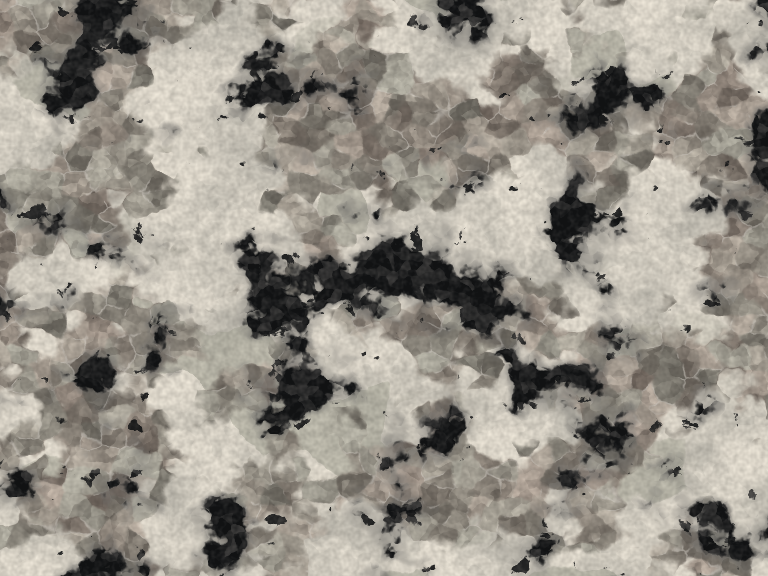
Reproduce this texture procedurally as a Shadertoy shader.

```glsl
// Polished granite: cream feldspar, grey-brown quartz grains and ragged black mica.

// Scales are features per canvas height
const float QUARTZ_SCALE = 4.6;
const float MICA_SCALE   = 6.3;
const float GRAIN_SCALE  = 27.0;
const float CHIP_SCALE   = 62.0;
const float SLAB_SCALE   = 10.0;
const float SPECK_SCALE  = 23.0;

// Thresholds of the mineral fields
const vec2 QUARTZ_EDGE = vec2(-0.07, 0.09);
const vec2 HALO_EDGE   = vec2(0.06, 0.32);
const vec2 MICA_EDGE   = vec2(0.26, 0.36);
const vec2 SPECK_EDGE  = vec2(0.53, 0.63);

const vec3 CREAM        = vec3(0.86, 0.835, 0.785);
const vec3 CREAM_SHADE  = vec3(0.71, 0.695, 0.655);
const vec3 QUARTZ_LIGHT = vec3(0.71, 0.69, 0.65);
const vec3 QUARTZ_DARK  = vec3(0.40, 0.38, 0.355);
const vec3 SLAB_GREY    = vec3(0.65, 0.645, 0.59);
const vec3 HALO_GREY    = vec3(0.40, 0.395, 0.385);
const vec3 MICA_BLACK   = vec3(0.065, 0.07, 0.075);
const vec3 MICA_GLINT   = vec3(0.27, 0.265, 0.26);
const vec3 FRACTURE     = vec3(0.80, 0.78, 0.75);

vec2 hash2(vec2 cell) {
    uvec2 u = uvec2(ivec2(cell)) * 1664525u + 1013904223u;
    for (int i = 0; i < 2; i++) {
        u.x += u.y * 1664525u;
        u.y += u.x * 1664525u;
        u ^= u >> 16;
    }
    return vec2(u >> 8) / 16777216.0;
}

float cornerSlope(vec2 cell, vec2 offset) {
    float angle = 6.2832 * hash2(cell).x;
    return dot(vec2(cos(angle), sin(angle)), offset);
}

// Gradient noise, about -0.7 to 0.7
float noise(vec2 p) {
    vec2 i = floor(p), f = p - i, e = vec2(1, 0);
    vec2 s = f * f * f * (f * (f * 6.0 - 15.0) + 10.0);
    return mix(mix(cornerSlope(i, f), cornerSlope(i + e, f - e), s.x),
               mix(cornerSlope(i + e.yx, f - e.yx), cornerSlope(i + 1.0, f - 1.0), s.x), s.y);
}

float fbm(vec2 p) {
    float sum = 0.0, amplitude = 1.0;
    for (int i = 0; i < 5; i++) {
        sum += amplitude * noise(p);
        p = mat2(1.6, 1.2, -1.2, 1.6) * p + 17.3;
        amplitude *= 0.5;
    }
    return sum;
}

// Soft-edged cells: xy = two random values of the grain, z = distance to its border
vec3 grains(vec2 p) {
    vec2 home = floor(p), value = vec2(0);
    float total = 0.0, nearest = 9.0, second = 9.0;
    for (int y = -1; y <= 1; y++)
    for (int x = -1; x <= 1; x++) {
        vec2 cell = home + vec2(x, y);
        float d = length(cell + hash2(cell) - p);
        float weight = exp(-26.0 * d);
        value += weight * hash2(cell + 71.0);
        total += weight;
        second = min(second, max(nearest, d));
        nearest = min(nearest, d);
    }
    return vec3(value / total, second - nearest);
}

void mainImage(out vec4 fragColor, in vec2 fragCoord) {
    vec2 p = fragCoord / iResolution.y + 3.0;

    // Rough, slightly flattened grain outlines
    vec2 rough = vec2(fbm(p * 19.0), fbm(p * 19.0 + 40.0));
    vec2 w = (p + 0.011 * rough) * vec2(0.93, 1.06);
    vec3 grain = grains(w * GRAIN_SCALE);
    vec3 chip = grains(w * CHIP_SCALE + 9.0);
    vec3 slab = grains(w * SLAB_SCALE + 5.0);
    float fine = noise(p * 75.0) + 0.8 * noise(p * 150.0);

    // Feldspar with cloudy shading and a few translucent slabs
    float cloud = 0.68 + 0.9 * fbm(w * 9.0 + 30.0) + 0.35 * (chip.x - 0.5);
    vec3 color = mix(CREAM_SHADE, CREAM, clamp(cloud, 0.0, 1.0));
    color = mix(color, SLAB_GREY, 0.65 * smoothstep(0.76, 0.84, slab.x));

    // Quartz: clustered grains, some brownish, with pale fractures
    float tone = clamp(0.5 + 0.85 * (grain.x - 0.5) + 0.45 * (chip.y - 0.5) + 0.3 * rough.x, 0.0, 1.0);
    vec3 quartz = mix(QUARTZ_DARK, QUARTZ_LIGHT, tone);
    quartz *= mix(vec3(1.03, 0.985, 0.97), vec3(0.99, 1.005, 0.99), grain.y);
    float crack = (1.0 - smoothstep(0.0, 0.12, grain.z)) * smoothstep(0.0, 0.3, rough.y);
    quartz = mix(quartz, FRACTURE, 0.5 * crack);
    float quartzField = fbm(w * QUARTZ_SCALE + 12.0) + 0.32 * (grain.y - 0.5);
    color = mix(color, quartz, smoothstep(QUARTZ_EDGE.x, QUARTZ_EDGE.y, quartzField));
    color *= 1.0 + 0.11 * fine;

    // Mica: smoky halo, ragged black flakes, scattered specks
    float micaField = fbm(w * MICA_SCALE + 55.0) + 0.35 * noise(p * 2.2 + 8.0)
                    + 0.10 * (chip.x - 0.5) + 0.05 * fine;
    float halo = smoothstep(HALO_EDGE.x, HALO_EDGE.y, micaField);
    color = mix(color, HALO_GREY, halo * (0.3 + 0.35 * chip.y));
    float speckField = fbm(w * SPECK_SCALE + 80.0) + 0.5 * micaField;
    float mica = max(smoothstep(MICA_EDGE.x, MICA_EDGE.y, micaField),
                     0.9 * smoothstep(SPECK_EDGE.x, SPECK_EDGE.y, speckField));
    float glint = clamp(chip.y * chip.y * 0.7 + 0.35 * fine, 0.0, 1.0);
    color = mix(color, mix(MICA_BLACK, MICA_GLINT, glint), mica);

    fragColor = vec4(clamp(color, 0.0, 1.0), 1.0);
}
```
